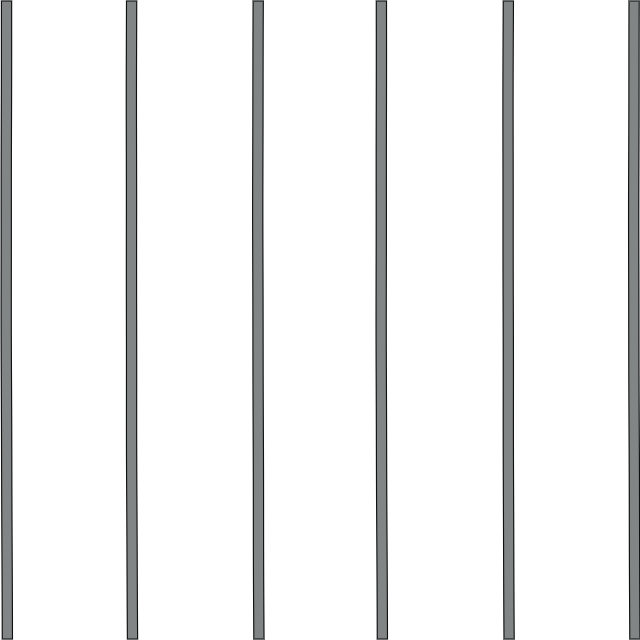
This pattern is drawn by a WebGL 2 fragment shader. Its source:

```glsl
#version 300 es
precision highp float;
// Six thin upright grey bars with dark outlines on white paper.
// Each bar is a box distance function; layered sines give the spacing
// its unevenness and a shallow curve bends the bars like drawn strokes.

uniform vec2 u_resolution;
out vec4 fragColor;

const float PI = 3.14159;
const float LAST_BAR = 5.0;
const float FIRST_X = 0.0102;
const float PITCH = 0.1961;
const vec2 BAR_HALF_SIZE = vec2(0.0089, 0.4994);
const float OUTLINE_WIDTH = 0.0018;

const vec3 PAPER = vec3(1.0);
const vec3 BAR_GREY = vec3(0.51, 0.52, 0.52);
const vec3 INK = vec3(0.06, 0.065, 0.065);

float boxDistance(vec2 p, vec2 halfSize) {
    vec2 q = abs(p) - halfSize;
    return length(max(q, 0.0)) + min(max(q.x, q.y), 0.0);
}

// Sideways error in spacing; zero at the first and last bars.
float spacingError(float id) {
    float a = PI * id / LAST_BAR;
    return -0.0008 * sin(a) + 0.0007 * sin(2.0 * a) - 0.00135 * sin(4.0 * a);
}

// Gentle bend along the bar, with a faint hand wobble of its own.
float strokeDrift(float id, float y) {
    float t = 1.0 - y;
    float bend = 0.0038 * t * t - 0.0025 * t;
    float wobble = sin(y * 9.0 + id * 2.4) + 0.5 * sin(y * 23.0 + id * 4.1);
    return bend + 0.00015 * wobble;
}

// Smooth coverage of the inside of a shape.
float coverage(float dist, float pixel) {
    return clamp(0.5 - dist / pixel, 0.0, 1.0);
}

void main() {
    vec2 uv = gl_FragCoord.xy / u_resolution;
    float pixel = 1.0 / min(u_resolution.x, u_resolution.y);

    // Nearest bar and position relative to its centre
    float id = clamp(round((uv.x - FIRST_X) / PITCH), 0.0, LAST_BAR);
    float centreX = FIRST_X + id * PITCH + spacingError(id) + strokeDrift(id, uv.y);
    float dist = boxDistance(uv - vec2(centreX, 0.5), BAR_HALF_SIZE);

    // Ink silhouette, then the grey core inside its outline
    vec3 color = mix(PAPER, INK, coverage(dist, pixel));
    color = mix(color, BAR_GREY, coverage(dist + OUTLINE_WIDTH, pixel));
    fragColor = vec4(color, 1.0);
}
```
